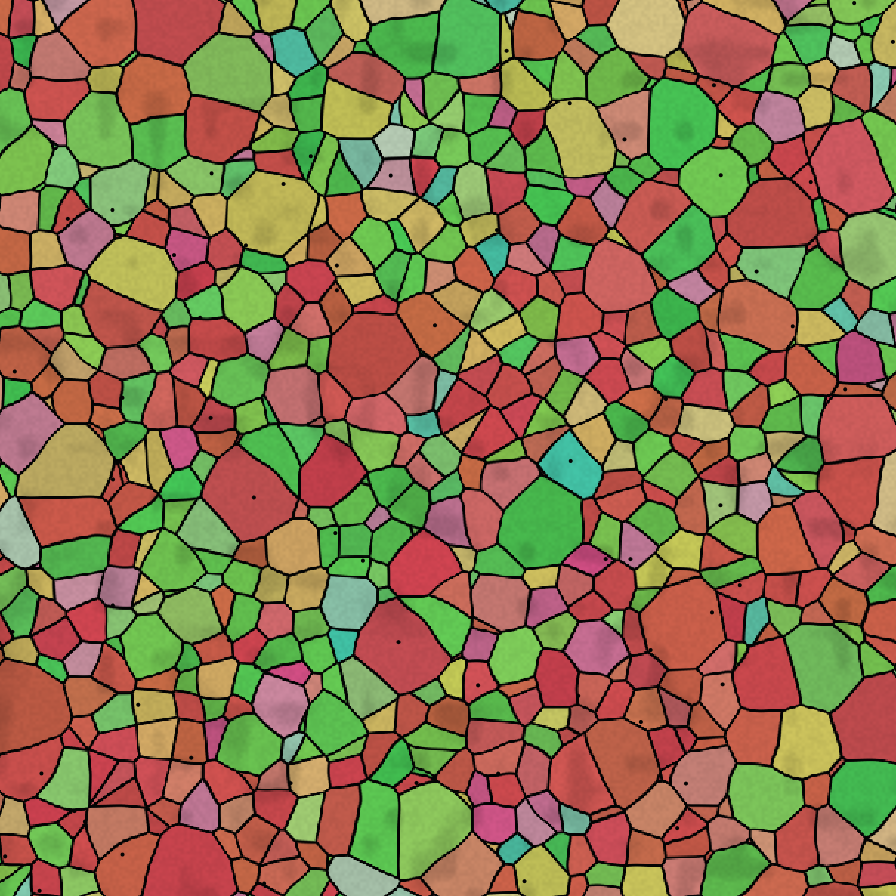
Reproduce this texture procedurally as a Shadertoy shader.

```glsl
const float GRID = 27.0;          // grain seeds across the canvas
const float MIN_RADIUS = 0.15;    // grain weights, in seed cells
const float EXTRA_RADIUS = 1.3;
const float SIZE_SKEW = 6.0;      // higher means fewer large grains
const float BEND = 0.22;          // waviness of boundaries, in seed cells
const float RASTER = 290.0;       // measuring steps across the canvas
const float LINE_HALF = 0.0015;   // half width of boundaries
const float LINE_SOFT = 0.0007;
const float SPECK_GRID = 100.0;
const float SPECK_CHANCE = 0.006;
const float SPECK_RADIUS = 0.0022;
const float RED_SHARE = 0.43;
const vec3 OTHER_SHARES = vec3(0.55, 0.82, 0.92); // green, yellow, pink limits

const vec3 CRIMSON = vec3(0.77, 0.24, 0.30);
const vec3 RUST = vec3(0.75, 0.41, 0.26);
const vec3 EMERALD = vec3(0.22, 0.73, 0.31);
const vec3 LIME = vec3(0.53, 0.76, 0.30);
const vec3 CITRON = vec3(0.73, 0.76, 0.32);
const vec3 OCHRE = vec3(0.79, 0.62, 0.38);
const vec3 MAGENTA = vec3(0.77, 0.28, 0.48);
const vec3 MAUVE = vec3(0.71, 0.51, 0.60);
const vec3 TEAL = vec3(0.24, 0.74, 0.63);
const vec3 MIST = vec3(0.66, 0.75, 0.66);
const vec3 PALE = vec3(0.80, 0.77, 0.70);
const vec3 INK = vec3(0.01);

// Integer hash giving three values from 0 to 1
vec3 hash3(vec2 cell, int salt) {
    uvec3 v = uvec3(ivec3(ivec2(cell), salt));
    v = v * 1664525u + 1013904223u;
    v += v.yzx * v.zxy;
    v ^= v >> 16u;
    v += v.yzx * v.zxy;
    return vec3(v >> 8u) / 16777216.0;
}

vec3 noise3(vec2 p, int salt) {
    vec2 i = floor(p), f = fract(p);
    f = f * f * (3.0 - 2.0 * f);
    vec3 low = mix(hash3(i, salt), hash3(i + vec2(1, 0), salt), f.x);
    vec3 high = mix(hash3(i + vec2(0, 1), salt), hash3(i + vec2(1, 1), salt), f.x);
    return mix(low, high, f.y);
}

// Seed position in xy, squared weight in z
vec3 grainSeed(vec2 cell) {
    vec3 h = hash3(cell, 1);
    float radius = MIN_RADIUS + EXTRA_RADIUS * pow(h.z, SIZE_SKEW);
    return vec3(cell + h.xy, radius * radius);
}

float powerDistance(vec2 p, vec3 seed) {
    vec2 d = p - seed.xy;
    return dot(d, d) - seed.z;
}

// Weighted Voronoi: winning cell in xy, distance to its boundary in z
vec3 grains(vec2 p) {
    vec2 base = floor(p), winner = base;
    float best = 1e5;
    for (int y = -2; y <= 2; y++)
    for (int x = -2; x <= 2; x++) {
        vec2 cell = base + vec2(x, y);
        float d = powerDistance(p, grainSeed(cell));
        if (d < best) { best = d; winner = cell; }
    }
    vec2 center = grainSeed(winner).xy;
    float edge = 1e5;
    for (int y = -2; y <= 2; y++)
    for (int x = -2; x <= 2; x++) {
        vec2 cell = base + vec2(x, y);
        if (cell == winner) continue;
        vec3 seed = grainSeed(cell);
        float gap = powerDistance(p, seed) - best;
        edge = min(edge, 0.5 * gap / max(distance(seed.xy, center), 1e-3));
    }
    return vec3(winner, edge);
}

// Colour family by share, with loose clusters of red grains
vec3 grainColor(vec2 cell) {
    vec3 h = hash3(cell, 2), tint = hash3(cell, 3);
    float cluster = noise3(cell / 5.0, 4).x - 0.5;
    float lower = smoothstep(0.4, 0.1, cell.y / GRID) - 0.25;
    float red = clamp(RED_SHARE + 0.6 * cluster + 0.28 * lower, 0.08, 0.88);
    float pick = (h.x - red) / (1.0 - red);
    vec3 color = mix(TEAL, MIST, h.y);
    if (pick < 0.0) color = mix(CRIMSON, RUST, h.y);
    else if (pick < OTHER_SHARES.x) color = mix(EMERALD, LIME, h.y);
    else if (pick < OTHER_SHARES.y) color = mix(CITRON, OCHRE, h.y);
    else if (pick < OTHER_SHARES.z) color = mix(MAGENTA, MAUVE, h.y);
    color = mix(color, PALE, 0.45 * pow(h.z, 4.0));
    return color * mix(0.94, 1.05, tint.x);
}

void mainImage(out vec4 fragColor, in vec2 fragCoord) {
    vec2 uv = fragCoord / iResolution.y;
    float soft = max(LINE_SOFT, 0.6 / iResolution.y);

    // Softly stepped coordinates give slightly jagged boundaries
    vec2 raster = uv * RASTER;
    vec2 stepped = (floor(raster) + smoothstep(0.15, 0.85, fract(raster))) / RASTER;
    vec2 p = stepped * GRID;
    p += BEND * (noise3(p * 1.1, 5).xy - 0.5);
    vec3 grain = grains(p);
    vec3 color = grainColor(grain.xy);

    // Fine speckle and broad smudges
    color *= 1.0 + 0.07 * (noise3(raster, 6).x - 0.5);
    color *= 1.0 - 0.12 * smoothstep(0.6, 0.95, noise3(uv * 34.0, 7).x);

    // Sparse dark specks
    vec2 speckCell = floor(uv * SPECK_GRID);
    vec3 speck = hash3(speckCell, 8);
    vec2 speckCenter = (speckCell + 0.3 + 0.4 * speck.xy) / SPECK_GRID;
    float dot1 = 1.0 - smoothstep(SPECK_RADIUS - soft, SPECK_RADIUS + soft, distance(uv, speckCenter));
    color = mix(color, INK, dot1 * step(speck.z, SPECK_CHANCE));

    // Grain boundaries
    float inside = smoothstep(LINE_HALF - soft, LINE_HALF + soft, grain.z / GRID);
    fragColor = vec4(mix(INK, color, inside), 1.0);
}
```
